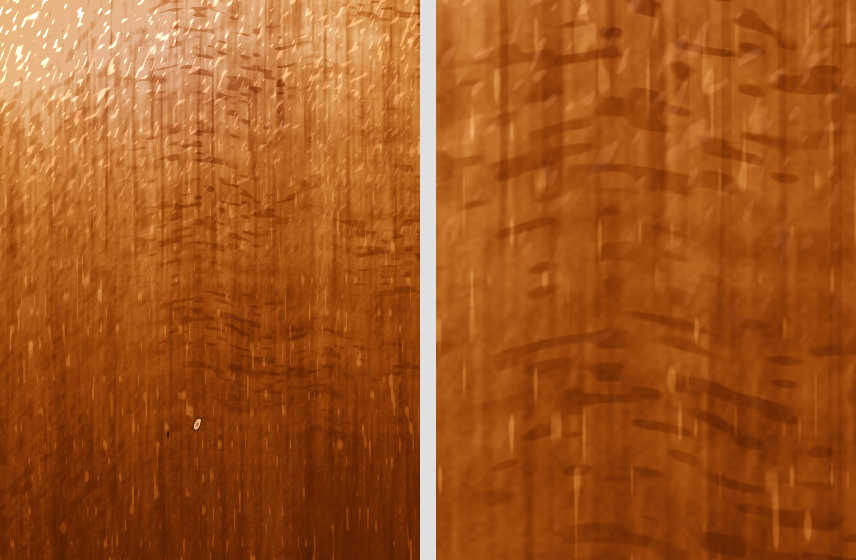
Left: the whole. Right: its middle third, enlarged.
Reproduce this texture procedurally as a Shadertoy shader.

```glsl
float hash(vec2 p) {
    vec3 q = fract(vec3(p.xyx) * 0.1031);
    q += dot(q, q.yzx + 33.33);
    return fract((q.x + q.y) * q.z);
}

float noise(vec2 p) {
    vec2 i = floor(p), f = fract(p);
    f = f * f * (3.0 - 2.0 * f);
    return mix(mix(hash(i), hash(i + vec2(1, 0)), f.x),
               mix(hash(i + vec2(0, 1)), hash(i + vec2(1, 1)), f.x), f.y);
}

float bump(float x, float centre, float width) {
    float d = (x - centre) / width;
    return exp(-d * d);
}

// Varnished wood tones, from deep shade (0) to glare (4)
vec3 woodTone(float level) {
    vec3 c = mix(vec3(0.42, 0.155, 0.015), vec3(0.59, 0.26, 0.035), clamp(level, 0.0, 1.0));
    c = mix(c, vec3(0.72, 0.39, 0.12), clamp(level - 1.0, 0.0, 1.0));
    c = mix(c, vec3(0.83, 0.54, 0.25), clamp(level - 2.0, 0.0, 1.0));
    c = mix(c, vec3(0.92, 0.71, 0.48), clamp(level - 3.0, 0.0, 1.0));
    return c * (1.0 + 0.25 * clamp(level, -1.2, 0.0));
}

void mainImage(out vec4 fragColor, in vec2 fragCoord) {
    vec2 p = fragCoord / iResolution.y;
    float aspect = iResolution.x / iResolution.y;
    float u = p.x / aspect;
    float top = smoothstep(0.3, 0.95, p.y);

    // Light falling from the top left, over broad vertical bands
    float level = -0.22 + 2.7 * p.y + 1.3 * p.y * p.y;
    level += top * (0.45 - 0.8 * u) - 0.35 * smoothstep(0.75, 1.05, u);
    level += 0.5 * (noise(p * vec2(16.0, 1.2) + 4.0) - 0.5);
    level += 0.4 * (noise(p * vec2(45.0, 2.0)) - 0.5);
    level += 1.3 * exp(-dot(p - vec2(0.0, 1.0), p - vec2(0.0, 1.0)) * 30.0);

    // Long fibres running up the board
    vec2 grain = p + vec2(0.004 * noise(p * vec2(8.0, 5.0)), 0.0);
    float fibre = noise(grain * vec2(230.0, 14.0));
    float line = noise(grain * vec2(120.0, 5.0) + 31.0);
    level += (0.5 + 0.45 * top) * (fibre - 0.5);
    level -= (0.25 + 0.55 * top) * smoothstep(0.62, 0.85, line);

    // Cross ripples, arched over two columns of the board
    float arch = 0.024 * bump(p.x, 0.35, 0.075) + 0.016 * bump(p.x, 0.57, 0.05);
    vec2 ripple = vec2(p.x, p.y - arch + 0.006 * noise(p * vec2(30.0, 12.0)));
    float figured = smoothstep(0.22, 0.42, u);
    float patches = smoothstep(0.2, 0.65, noise(ripple * vec2(9.0, 14.0) + 7.0));
    float reach = smoothstep(0.05, 0.45, p.y);
    float wave = noise(ripple * vec2(7.0, 60.0) + 11.0);
    level += 0.55 * figured * reach * (wave - 0.5);
    float fleck = smoothstep(0.6, 0.82, noise(ripple * vec2(48.0, 150.0)));
    level -= fleck * figured * patches * reach * (0.5 + 0.7 * top) * (0.65 + 0.7 * fibre);

    // Small slanted flecks on the plainer left side
    vec2 slant = vec2(p.x - 0.35 * p.y, p.y - 0.45 * p.x);
    float speck = noise(slant * vec2(110.0, 75.0) + 17.0);
    level -= (1.0 - 0.65 * figured) * (0.3 + 0.45 * top) * smoothstep(0.5, 0.85, speck);
    level += 0.3 * (noise(slant * vec2(150.0, 95.0) + 53.0) - 0.5);

    // Pale open pores, most visible in the shade
    float pore = smoothstep(0.8, 0.94, noise(p * vec2(210.0, 34.0) + 71.0));
    level += pore * mix(1.1, 0.5, top);
    level += 0.3 * (noise(p * 330.0) - 0.5);
    vec3 color = woodTone(level + 0.1);

    // Cool sheen near the top, and sparkle in the glare
    float sheen = bump(p.x, 0.3, 0.24) * bump(p.y, 0.9, 0.17);
    color += sheen * vec3(-0.025, -0.005, 0.085);
    float sparkle = smoothstep(0.72, 0.9, noise(slant * vec2(170.0, 110.0) + 90.0));
    float glare = exp(-length((p - vec2(0.0, 1.0)) * vec2(3.0, 7.0)));
    color += sparkle * (0.6 * glare + 0.1 * top) * vec3(0.9, 0.95, 1.0);

    // A chip in the varnish with a dark rim, and a nick beside it
    vec2 chip = p - vec2(0.47 * aspect, 0.242);
    chip.x -= 0.3 * chip.y;
    float edge = length(chip / vec2(0.0055, 0.0105)) + 0.3 * (noise(p * 220.0) - 0.5);
    color *= 1.0 - 0.3 * smoothstep(1.6, 1.0, edge);
    vec3 bareWood = mix(vec3(0.72, 0.4, 0.2), vec3(0.96, 0.75, 0.55), smoothstep(0.2, 0.75, edge));
    color = mix(color, bareWood, smoothstep(1.1, 0.8, edge));
    vec2 nick = (p - vec2(0.4 * aspect, 0.225)) / vec2(0.0018, 0.009);
    color *= 1.0 - 0.6 * smoothstep(1.2, 0.5, length(nick));

    fragColor = vec4(clamp(color, 0.0, 1.0), 1.0);
}
```
